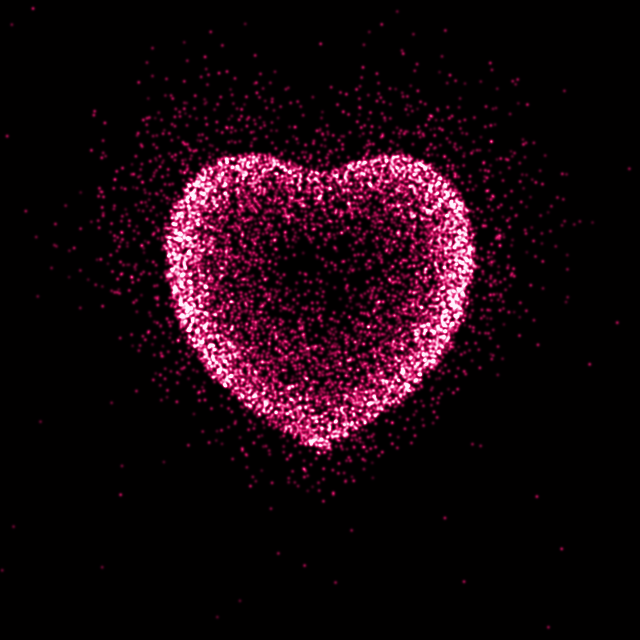
This background is drawn by a three.js fragment shader. Its source:

```glsl
varying vec2 vUv;

vec3 hash3(vec2 p) {
  vec3 q = fract(vec3(p.xyx) * vec3(0.1031, 0.1030, 0.0973));
  q += dot(q, q.yxz + 33.33);
  return fract((q.xxy + q.yzz) * q.zyx);
}

// Heart outline as a radius; the angle runs from 0 at the top to pi at the tip
float heartRadius(float angle) {
  float lobe = (angle - 1.0) / 0.65;
  float notch = angle / 0.5;
  return 0.2266 + 0.026 * exp(-lobe * lobe)
    - 0.0664 * exp(-notch * notch)
    + 0.056 * exp((angle - 3.14159) / 0.27);
}

// Chance that a particle exists at a place
float particleDensity(vec2 place) {
  vec2 p = place - vec2(0.5, 0.57);
  float angle = atan(abs(p.x), p.y + 0.00001);
  float r = length(p);
  float edge = heartRadius(angle);
  float s = r / edge;

  // Hollow body with a dense rim, brightest at the sides
  float side = sin(angle);
  float rim = 0.58 * smoothstep(0.66, 0.95, s) * (0.6 + 0.4 * side * side);
  float body = 0.07 + 0.27 * smoothstep(0.1, 0.78, s) + rim;
  body *= 1.0 - smoothstep(0.96, 1.03, s);

  // Loose dust around the outline, wider above than below
  float spread = mix(0.06, 0.11, smoothstep(-0.6, 0.3, cos(angle)));
  float reach = max(r - edge, 0.0) / spread;
  float dust = 0.095 * exp(-reach * reach) * smoothstep(0.95, 1.03, s);
  return body + dust;
}

// One jittered grid of soft glowing particles
float particleLayer(vec2 uv, float layer) {
  float cells = 146.0 + 5.0 * layer;
  vec2 shift = vec2(0.37, 0.61) * layer;
  vec2 home = floor(uv * cells + shift);
  float energy = 0.0;
  for (int y = -1; y <= 1; y++) {
    for (int x = -1; x <= 1; x++) {
      vec2 cell = home + vec2(float(x), float(y));
      vec3 jitter = hash3(cell + 217.0 * layer + 11.0);
      vec3 traits = hash3(cell.yx + 131.0 * layer + 57.0);
      vec2 center = (cell + jitter.xy - shift) / cells;
      vec2 offset = (uv - center) / 0.0028;
      float density = particleDensity(center);
      float glow = mix(0.3, 0.95, traits.x) * (0.75 + 0.4 * density);
      energy += step(jitter.z, density) * glow * exp(-dot(offset, offset));
    }
  }
  return energy;
}

void main() {
  float energy = 0.0;
  for (int i = 0; i < 4; i++) {
    energy += particleLayer(vUv, float(i));
  }

  // Crimson to pink, then nearly white where particles pile up
  vec3 pink = vec3(0.88, 0.06, 0.41) * min(energy, 1.0);
  vec3 color = mix(pink, vec3(1.0, 0.94, 0.99), smoothstep(0.75, 2.0, energy));
  gl_FragColor = vec4(color + vec3(0.003, 0.0, 0.001), 1.0);
}
```
